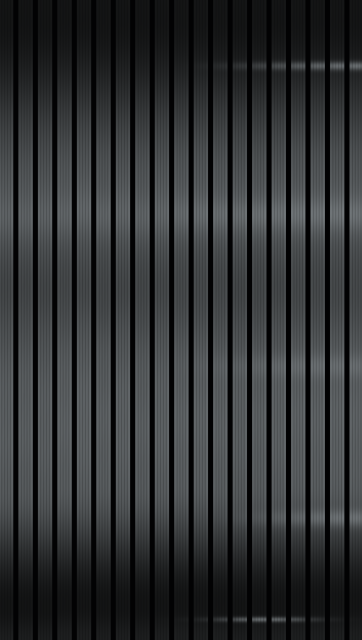
Write a WebGL 2 fragment shader that draws this pattern.

```glsl
#version 300 es
precision highp float;
// Dark brushed-metal vertical slats with black gaps and soft horizontal reflections.

uniform vec2 u_resolution;
out vec4 fragColor;

const float PITCH = 0.0538;      // slat spacing, in canvas widths
const float FIRST_GAP = 0.0438;  // centre of the leftmost gap
const float HALF_GAP = 0.13;     // half gap width, in pitches
const float FLUTES = 5.0;        // fine grooves on each slat
const vec3 GAP_COLOR = vec3(0.008, 0.008, 0.012);
const vec3 METAL_TINT = vec3(0.955, 1.0, 1.025);

float hash(float n) {
    return fract(sin(n * 127.1) * 43758.547);
}

// Soft bump around a centre
float bump(float x, float center, float width) {
    float d = (x - center) / width;
    return exp(-d * d);
}

// Brightness from the top (v = 0) to the bottom (v = 1)
float verticalLight(float v) {
    float body = smoothstep(0.03, 0.30, v) * (1.0 - smoothstep(0.76, 0.94, v));
    float light = 0.08 + 0.265 * body;
    light += 0.055 * bump(v, 0.335, 0.035);
    light -= 0.065 * bump(v, 0.45, 0.075);
    light += 0.035 * bump(v, 0.66, 0.11);
    return light + 0.04 * smoothstep(0.95, 1.0, v);
}

// Reflection streak that grows between two horizontal positions
float streak(vec2 p, float center, float width, float start, float end) {
    return bump(p.y, center, width) * smoothstep(start, end, p.x);
}

float reflections(vec2 p) {
    float light = 0.30 * streak(p, 0.103, 0.0065, 0.48, 1.0);
    light += 0.05 * streak(p, 0.335, 0.022, 0.35, 0.75);
    light += 0.07 * streak(p, 0.572, 0.018, 0.42, 0.90);
    light += 0.15 * streak(p, 0.810, 0.013, 0.55, 0.98);
    light += 0.32 * bump(p.y, 0.968, 0.004) * bump(p.x, 0.73, 0.13);
    return light;
}

// Relief across one slat, t from 0 to 1; fades when grooves get too fine
float slatRelief(float t, float pixel) {
    float visible = 1.0 - smoothstep(0.35, 0.75, pixel * FLUTES);
    float groove = pow(0.5 + 0.5 * cos(6.28318 * t * FLUTES), 2.0);
    float inner = smoothstep(0.08, 0.2, t) * (1.0 - smoothstep(0.82, 0.95, t));
    float rim = bump(t, 0.93, 0.07) + 0.5 * bump(t, 0.07, 0.07);
    return 1.0 - 0.17 * groove * inner * visible + 0.08 * rim;
}

// Faint brushed grain from layered sines
float grain(vec2 p, float seed) {
    float a = sin(p.y * 61.0 + seed * 17.0);
    float b = sin(p.y * 143.0 + p.x * 390.0 + seed * 41.0);
    return 0.6 * a + 0.4 * b;
}

void main() {
    vec2 uv = gl_FragCoord.xy / u_resolution;
    vec2 p = vec2(uv.x, 1.0 - uv.y);

    // Repeating slat coordinates
    float s = (p.x - FIRST_GAP) / PITCH;
    float cell = fract(s);
    float seed = hash(floor(s) + 31.0);
    float slatWidth = 1.0 - 2.0 * HALF_GAP;
    float t = (cell - HALF_GAP) / slatWidth;
    float pixel = 1.0 / (u_resolution.x * PITCH);

    // Metal shading with slight differences between slats
    float light = verticalLight(p.y + 0.008 * (seed - 0.5));
    light *= 1.0 + 0.05 * (seed - 0.5) + 0.012 * grain(p, seed);
    light += reflections(p) * (0.8 + 0.2 * sin(3.14159 * clamp(t, 0.0, 1.0)));
    light *= slatRelief(t, pixel / slatWidth);

    // Smooth slat edges over the black gaps
    float gapDistance = min(cell, 1.0 - cell) - HALF_GAP;
    float softness = max(0.6 * pixel, 0.025);
    float slat = smoothstep(-softness, softness, gapDistance);

    fragColor = vec4(mix(GAP_COLOR, light * METAL_TINT, slat), 1.0);
}
```
